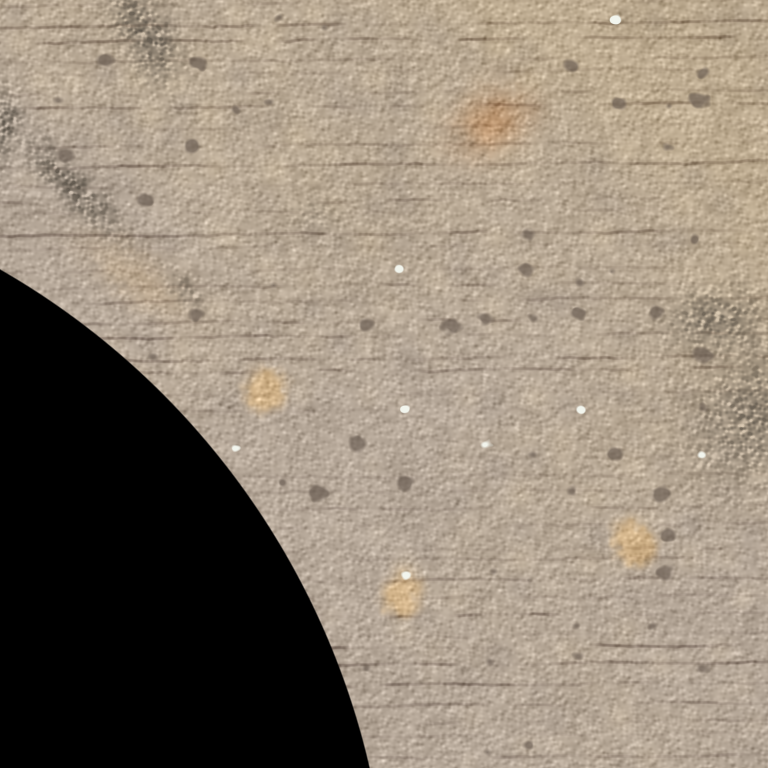
Give the GLSL for this texture, as a Shadertoy shader.

```glsl
vec2 hash2(vec2 p) {
    vec3 q = fract(p.xyx * vec3(0.1031, 0.1030, 0.0973));
    q += dot(q, q.yzx + 33.33);
    return fract((q.xx + q.yz) * q.zy);
}

// Cellular noise: one soft bump of random height per cell, zero mean
float bumps(vec2 p) {
    vec2 cell = floor(p), f = fract(p);
    float sum = 0.0;
    for (int y = -1; y <= 1; y++)
    for (int x = -1; x <= 1; x++) {
        vec2 o = vec2(x, y);
        vec2 h = hash2(cell + o + 50.0);
        vec2 d = o + 0.2 + 0.6 * h.yx - f;
        float height = hash2(cell + o + 217.0).x - 0.5;
        sum += height * exp(-6.0 * dot(d, d));
    }
    return sum;
}

// Soft ellipse, long axis turned by angle
float smudge(vec2 p, vec2 centre, vec2 size, float angle) {
    vec2 d = p - centre, axis = vec2(cos(angle), sin(angle));
    vec2 q = vec2(dot(d, axis), dot(d, vec2(-axis.y, axis.x))) / size;
    return exp(-dot(q, q));
}

// Broken, slightly wavy horizontal scratches
float scratches(vec2 p) {
    float y = p.y - 0.008 * p.x + 0.0012 * sin(p.x * 23.0 + p.y * 40.0) + 0.003 * bumps(p * vec2(60.0, 44.0));
    float row = floor(y * 44.0);
    vec2 h = hash2(vec2(row, 7.0));
    float d = abs(fract(y * 44.0) - 0.25 - 0.5 * h.x);
    float line = smoothstep(0.14, 0.02, d) + 0.3 * smoothstep(0.35, 0.0, d);
    float broken = smoothstep(-0.22, 0.25, bumps(vec2(p.x * 22.0, row * 3.7)) + 0.5 * bumps(vec2(p.x * 6.0, row * 5.3)));
    float calm = smudge(p, vec2(0.5, 0.43), vec2(0.6, 0.075), 0.0);
    return line * broken * (0.25 + 0.75 * h.y) * (1.0 - 0.85 * calm);
}

void mainImage(out vec4 fragColor, in vec2 fragCoord) {
    vec2 uv = fragCoord / iResolution.xy;
    float pixel = 1.0 / iResolution.y;

    // Fine grain lit from the upper left
    vec2 g = uv * vec2(165.0, 185.0);
    float relief = bumps(g) - bumps(g + vec2(-0.5, 0.6));
    float grit = bumps(uv * 85.0 + 9.0);
    float mottle = bumps(uv * 24.0 + 31.0);

    // Cool grey ground, warmer towards the upper right
    float warmth = smoothstep(0.6, 1.7, uv.x * 0.7 + uv.y)
        + 0.15 * sin(uv.x * 9.0 + 2.0 * sin(uv.y * 7.0)) + 0.5 * mottle;
    vec3 color = mix(vec3(0.712, 0.657, 0.598), vec3(0.745, 0.675, 0.57), clamp(warmth, 0.0, 1.0));

    // Pale and rusty stains with ragged edges
    vec2 ragged = uv + 0.022 * vec2(mottle, bumps(uv * 27.0 + 70.0)) + 0.012 * grit;
    for (int i = 0; i < 3; i++) {
        float k = float(i);
        vec2 centre = vec2(0.345 + 0.12 * k + 0.06 * k * k, 0.495 - 0.43 * k + 0.165 * k * k);
        float stain = smudge(ragged, centre, vec2(0.033, 0.03), k);
        color = mix(color, vec3(0.84, 0.71, 0.53), 0.85 * smoothstep(0.15, 0.85, stain));
    }
    float rust = smudge(ragged, vec2(0.64, 0.84), vec2(0.048, 0.036), 0.5);
    color = mix(color, vec3(0.75, 0.57, 0.4), 0.75 * rust);
    color = mix(color, vec3(0.78, 0.67, 0.52), 0.4 * smudge(ragged, vec2(0.18, 0.64), vec2(0.08, 0.03), -0.6));

    // Grain and scratches
    color += 0.17 * relief + 0.12 * grit + 0.06 * mottle;
    color -= scratches(uv) * vec3(0.15, 0.155, 0.145);

    // Grainy dark patches
    float dirt = smudge(ragged, vec2(0.19, 0.955), vec2(0.06, 0.027), -1.05)
        + smudge(ragged, vec2(0.095, 0.755), vec2(0.075, 0.016), -0.8)
        + smudge(ragged, vec2(0.005, 0.83), vec2(0.045, 0.014), 1.5)
        + 0.5 * smudge(ragged, vec2(0.245, 0.62), vec2(0.035, 0.012), -0.8)
        + 0.8 * smudge(ragged, vec2(0.93, 0.585), vec2(0.055, 0.033), 0.1)
        + 0.8 * smudge(ragged, vec2(0.985, 0.46), vec2(0.08, 0.065), 0.8)
        + 0.25 * smudge(ragged, vec2(0.41, 0.72), vec2(0.03, 0.025), 0.0);
    float speckled = clamp(0.55 - 1.3 * relief - 0.8 * grit, 0.0, 1.0);
    color = mix(color, vec3(0.37, 0.34, 0.3), min(dirt, 1.0) * speckled);

    // Scattered dark specks and a few white chips
    vec2 cell = floor(uv * 18.0), f = fract(uv * 18.0);
    vec2 h = hash2(cell + 11.0), kind = hash2(cell + 83.0);
    float d = length((f - 0.3 - 0.4 * h) * vec2(0.85, 1.0)) + 0.15 * grit;
    float radius = 0.05 + 0.13 * kind.y * kind.y;
    float speck = smoothstep(radius + 0.06, radius - 0.05, d) * step(0.8, kind.x);
    color = mix(color, vec3(0.4, 0.35, 0.31), 0.65 * speck);
    float chip = smoothstep(0.11, 0.05, d) * step(kind.x, 0.012);
    color = mix(color, vec3(0.95, 0.96, 0.93), chip);

    // Black disc in the lower left corner
    float disc = length(uv - vec2(-0.502, -0.226)) - 1.009;
    color *= smoothstep(-pixel, pixel, disc);

    fragColor = vec4(clamp(color, 0.0, 1.0), 1.0);
}
```
